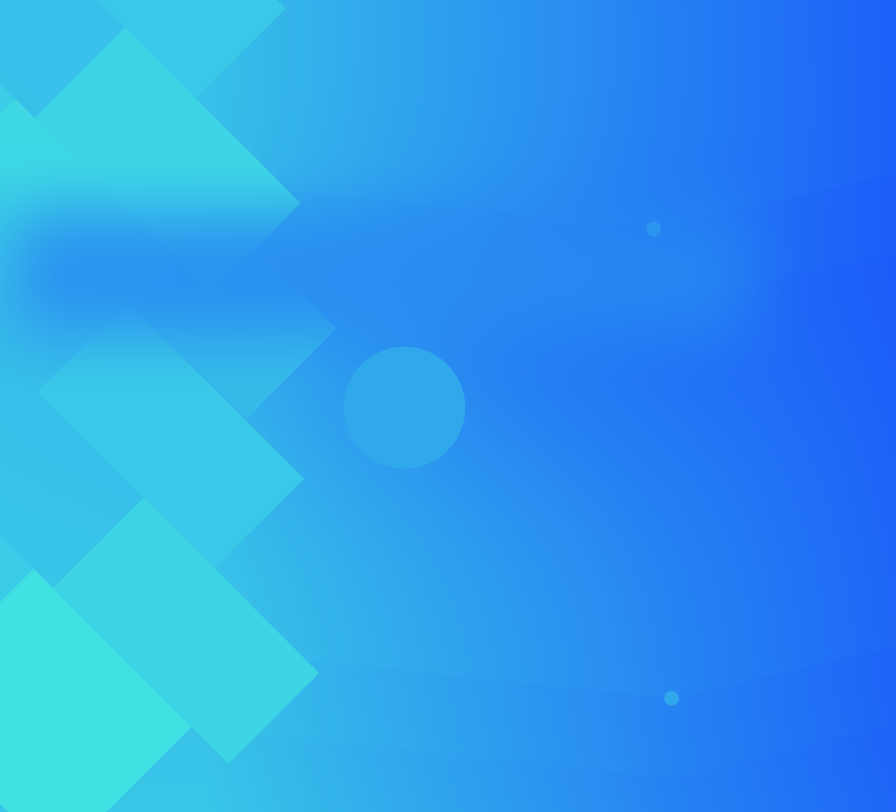
Reproduce this background procedurally as a WebGL 1 fragment shader.

```glsl
precision highp float;
uniform vec2 u_resolution;

float edge;  // softness of shape borders, in canvas heights

float disc(vec2 p, vec2 center, float radius) {
  return 1.0 - smoothstep(-edge, edge, length(p - center) - radius);
}

// Box between two corners, in diagonal coordinates
float tile(vec2 q, vec2 lo, vec2 hi) {
  vec2 d = abs(q - 0.5 * (lo + hi)) - 0.5 * (hi - lo);
  return 1.0 - smoothstep(-edge, edge, max(d.x, d.y) * 0.7071);
}

// Soft-ended plateau between a and b
float plateau(float v, float a, float b, float soft) {
  return smoothstep(a - soft, a + soft, v) * (1.0 - smoothstep(b - soft, b + soft, v));
}

// Faint shading below a bent line with its lowest point at the tip
float facet(vec2 p, vec2 tip) {
  float dx = p.x - tip.x;
  float below = p.y - tip.y + max(-0.105 * dx, 0.23 * dx);
  return smoothstep(-edge, edge, below) * (1.0 - smoothstep(0.0, 0.25, below));
}

void main() {
  edge = 0.75 / u_resolution.y;
  vec2 p = gl_FragCoord.xy / u_resolution.y;
  p.y = 1.0 - p.y;  // measured downward from the top

  // Brightness runs from blue (0) to cyan (1)
  float glow = min(0.98 - 0.83 * p.x, 0.77) + 0.06 * (p.y - 0.5);
  vec2 shade = (p - vec2(0.53, 0.44)) / vec2(0.42, 0.2);
  glow -= 0.16 * exp(-dot(shade, shade));

  // Bent lines in two rows
  for (int i = 0; i < 2; i++) {
    vec2 tip = vec2(0.805, 0.282) + float(i) * vec2(0.022, 0.578);
    glow -= 0.025 * facet(p, tip) + 0.02 * facet(p, tip + vec2(0.0, 0.097));
  }

  // Diagonal tiles: one group of four, repeated down the left side
  vec2 q = vec2(p.x + p.y, p.x - p.y);
  glow = mix(glow, 0.7, tile(q, vec2(0.529, -0.213), vec2(0.819, 0.009)));
  for (int i = 0; i < 2; i++) {
    float row = float(i);
    vec2 r = q - row * vec2(0.602, -0.556);
    glow = mix(glow, 0.8, tile(r, vec2(-0.073, 0.120), vec2(0.362, 0.341)));
    glow = mix(glow, 0.9, tile(r, vec2(0.188, -0.103), vec2(0.620, 0.120)));
    glow = mix(glow, 0.83, tile(r, vec2(-0.29, -0.434), vec2(0.140, -0.103)));
    float face = 0.92 + 0.06 * row - 0.2 * (1.0 - row) * smoothstep(0.15, 0.47, p.y);
    glow = mix(glow, face, tile(r, vec2(0.140, -0.434), vec2(0.529, -0.103)));
  }

  // Blurred horizontal bar
  float bar = plateau(p.x, 0.01, 0.92, 0.08) * plateau(p.y, 0.26, 0.415, 0.07);
  glow = mix(glow, mix(0.41, 0.30, p.x), 0.92 * bar);

  // Large disc and the two dots
  glow = mix(glow, 0.565, disc(p, vec2(0.498, 0.502), 0.075));
  for (int i = 0; i < 2; i++) {
    float row = float(i);
    vec2 center = vec2(0.805, 0.282) + row * vec2(0.022, 0.578);
    glow = mix(glow, 0.42 + 0.14 * row, disc(p, center, 0.009));
  }

  vec3 blue = vec3(0.105, 0.36, 0.975);
  vec3 cyan = vec3(0.255, 0.89, 0.89);
  gl_FragColor = vec4(mix(blue, cyan, clamp(glow, 0.0, 1.0)), 1.0);
}
```
